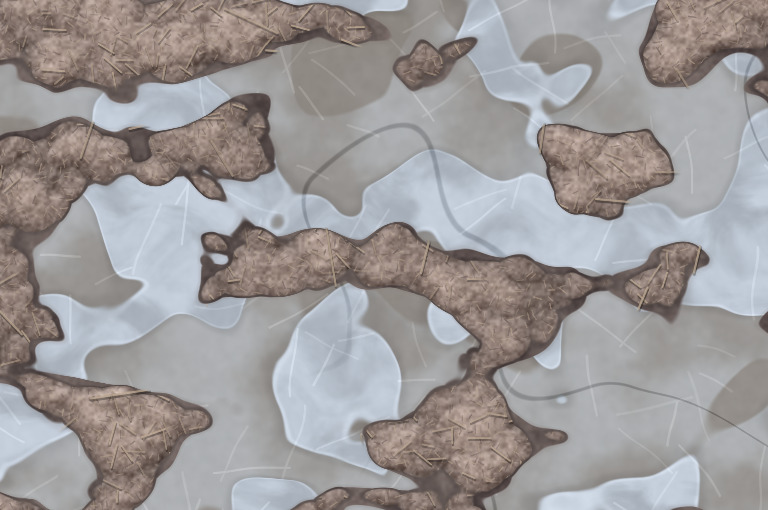
A Shadertoy shader for this texture:

```glsl
// Lumpy brown clods with straw, ringed by wet mud and separated by frosted grey-blue ice.

const float TAU = 6.2831853;
const vec3 WET_DARK = vec3(0.33, 0.285, 0.28);
const vec3 WET_LIGHT = vec3(0.45, 0.40, 0.385);
const vec3 CLOD_DARK = vec3(0.36, 0.31, 0.295);
const vec3 CLOD_LIGHT = vec3(0.68, 0.60, 0.56);
const vec3 ICE_WARM = vec3(0.59, 0.577, 0.565);
const vec3 ICE_GREY = vec3(0.68, 0.69, 0.70);
const vec3 FROST_DIM = vec3(0.66, 0.695, 0.735);
const vec3 FROST_BRIGHT = vec3(0.77, 0.81, 0.86);
const vec3 PUDDLE = vec3(0.55, 0.525, 0.50);
const vec3 STRAW = vec3(0.74, 0.66, 0.57);

float hash(vec2 p) {
    vec3 q = fract(p.xyx * 0.1031);
    q += dot(q, q.yzx + 33.33);
    return fract((q.x + q.y) * q.z);
}

vec2 hash2(vec2 p) { return vec2(hash(p), hash(p + 71.7)); }

float noise(vec2 p) {
    vec2 i = floor(p), f = fract(p);
    f = f * f * (3.0 - 2.0 * f);
    float low = mix(hash(i), hash(i + vec2(1, 0)), f.x);
    float high = mix(hash(i + vec2(0, 1)), hash(i + vec2(1, 1)), f.x);
    return mix(low, high, f.y);
}

float fbm(vec2 p, int octaves) {
    float sum = 0.0, total = 0.0, amp = 0.5;
    for (int i = 0; i < octaves; i++) {
        sum += amp * noise(p);
        total += amp;
        amp *= 0.5;
        p = mat2(1.6, 1.2, -1.2, 1.6) * p + 17.3;
    }
    return sum / total;
}

vec2 warp(vec2 p, float scale, float amount) {
    return p + amount * (vec2(noise(p * scale), noise(p * scale + 40.0)) - 0.5);
}

// Islands stretched sideways and gathered into loose rows
float land(vec2 p) {
    vec2 w = warp(p, 6.0, 0.08);
    float rows = cos(TAU * ((w.y - 0.19) / 0.265 + 0.5 * (noise(p * 2.0) - 0.5)));
    return fbm(w * vec2(4.2, 6.0) + 23.0, 3) - 0.5 + 0.09 * rows;
}

// Overlapping round domes, one per jittered cell
float lumps(vec2 p, float cell) {
    vec2 q = warp(p, 22.0, 0.025) / cell;
    vec2 base = floor(q);
    float height = 0.0;
    for (int j = -1; j <= 1; j++)
    for (int i = -1; i <= 1; i++) {
        vec2 id = base + vec2(i, j);
        vec2 d = q - id - hash2(id);
        float radius = mix(0.6, 0.95, hash(id + 9.1));
        height = max(height, 1.0 - dot(d, d) / (radius * radius));
    }
    return height;
}

float clodField(vec2 p) {
    return land(p) - 0.06 + 0.10 * (lumps(p, 0.085) - 0.55) + 0.08 * (noise(p * 3.5 + 8.0) - 0.5);
}

float relief(vec2 p) {
    return 0.6 * clamp(clodField(p) * 6.0, 0.0, 1.0) + 0.5 * lumps(p, 0.085) + 0.45 * fbm(p * 45.0, 3);
}

// Randomly turned straight strokes, one per cell
float strokes(vec2 p, float cell, float len, float width, float density, float seed) {
    vec2 base = floor(p / cell);
    float cover = 0.0;
    for (int j = -1; j <= 1; j++)
    for (int i = -1; i <= 1; i++) {
        vec2 id = base + vec2(i, j);
        vec2 r = hash2(id + seed);
        float angle = TAU * 0.5 * hash(id + seed + 13.7);
        vec2 dir = vec2(cos(angle), sin(angle));
        vec2 d = p - (id + r) * cell;
        float reach = 0.5 * len * (0.4 + 0.6 * r.x);
        float dist = length(d - dir * clamp(dot(d, dir), -reach, reach));
        float ink = step(hash(id + seed + 5.3), density) * (0.5 + 0.5 * r.y);
        cover = max(cover, ink * (1.0 - smoothstep(0.5 * width, 1.5 * width, dist)));
    }
    return cover;
}

vec3 iceColor(vec2 p) {
    // Cloudy clear ice with tan puddles
    vec3 ice = mix(ICE_WARM, ICE_GREY, smoothstep(0.32, 0.64, fbm(p * 5.0 + 3.0, 5)));
    float pool = fbm(warp(p, 5.0, 0.06) * 4.5 + 61.0, 2);
    ice = mix(ice, PUDDLE, 0.8 * smoothstep(0.67, 0.70, pool));
    // Sharp-edged blue frost sheets
    float sheet = fbm(warp(p, 7.0, 0.09) * vec2(3.0, 3.8) + 90.0, 3);
    float frosted = smoothstep(0.505, 0.515, sheet);
    float streak = fbm(warp(p, 9.0, 0.1) * vec2(9.0, 13.0), 5);
    ice -= 0.05 * smoothstep(0.46, 0.505, sheet);
    ice = mix(ice, mix(FROST_DIM, FROST_BRIGHT, smoothstep(0.3, 0.7, streak)), frosted);
    ice += 0.05 * exp(-pow((sheet - 0.518) / 0.006, 2.0));
    // Pale scratches and curved dark seams
    ice += 0.07 * strokes(warp(p, 12.0, 0.02), 0.10, 0.16, 0.0022, 0.7, 31.0);
    float seam = 1.0 - smoothstep(0.002, 0.008, abs(fbm(p * 2.3 + 47.0, 2) - 0.5));
    ice -= 0.13 * seam * smoothstep(0.45, 0.6, noise(p * 3.0 + 5.0));
    return ice + 0.03 * (fbm(p * 60.0, 2) - 0.5);
}

vec3 clodColor(vec2 p, float field) {
    float crown = 0.12 + 0.5 * clamp(field * 6.0, 0.0, 1.0) + 0.32 * lumps(p, 0.085);
    float light = relief(p) - relief(p + vec2(-0.002, 0.006));
    float grain = 0.14 * (noise(p * 170.0) - 0.5) + 0.12 * (noise(p * 85.0) - 0.5);
    vec3 clod = mix(CLOD_DARK, CLOD_LIGHT, crown) + 0.42 * light + grain;
    clod = mix(clod, CLOD_DARK, 0.45 * strokes(p, 0.017, 0.016, 0.0014, 0.5, 77.0));
    return mix(clod, STRAW, 0.5 * strokes(p, 0.016, 0.016, 0.0013, 0.6, 19.0));
}

void mainImage(out vec4 fragColor, in vec2 fragCoord) {
    vec2 p = fragCoord / iResolution.y;
    float clod = clodField(p);
    float mud = max(land(p) - 0.03, clod + 0.014);

    // Ice, dimmed where it thins over the mud
    vec3 color = mix(iceColor(p), WET_LIGHT, 0.18 * smoothstep(-0.035, 0.0, mud));

    // Wet mud, darkest at the foot of each clod
    vec3 wet = mix(WET_DARK, WET_LIGHT, smoothstep(0.25, 0.65, fbm(p * 14.0, 4)));
    wet += 0.06 * (noise(p * 130.0) - 0.5);
    wet *= 1.0 - 0.18 * smoothstep(-0.04, 0.0, clod);
    color = mix(color, wet, smoothstep(-0.006, 0.006, mud));

    // Clods
    float clodMask = smoothstep(-0.002, 0.014, clod);
    color = mix(color, clodColor(p, clod), clodMask);

    // Short straw on the clods, a few long stalks reaching past them
    vec2 shade = vec2(-0.001, 0.004);
    float tufts = clodMask * smoothstep(0.35, 0.6, noise(p * 9.0 + 14.0));
    float stalks = smoothstep(-0.04, 0.0, mud);
    color *= 1.0 - 0.3 * tufts * strokes(p + shade, 0.038, 0.05, 0.002, 0.7, 3.0);
    color = mix(color, STRAW, 0.8 * tufts * strokes(p, 0.038, 0.05, 0.0017, 0.7, 3.0));
    color *= 1.0 - 0.35 * stalks * strokes(p + shade, 0.13, 0.13, 0.0025, 0.35, 55.0);
    color = mix(color, STRAW, 0.8 * stalks * strokes(p, 0.13, 0.13, 0.0021, 0.35, 55.0));

    fragColor = vec4(clamp(color, 0.0, 1.0), 1.0);
}
```
